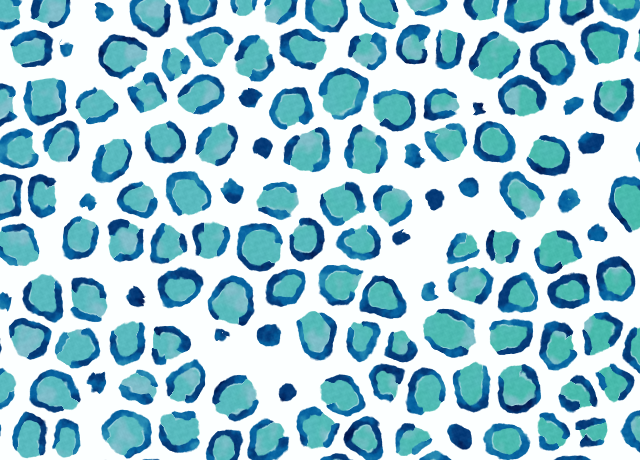
This pattern is drawn by a WebGL 1 fragment shader. Its source:

```glsl
precision highp float;
uniform vec2 u_resolution;

vec2 hash2(vec2 p) {
  p = mod(p, 61.0);
  return fract(sin(vec2(dot(p, vec2(127.1, 311.7)), dot(p, vec2(269.5, 183.3)))) * 4375.85);
}

// Layered sines, roughly -1 to 1
float brush(vec2 p) {
  float sum = 0.0, amp = 0.5;
  for (int i = 0; i < 4; i++) {
    p = mat2(0.8, 0.6, -0.6, 0.8) * p * 1.7 + 3.1;
    sum += amp * sin(p.x + 1.4 * sin(p.y));
    amp *= 0.6;
  }
  return sum;
}

// Spot centre in xy, radius in z; about one in five is small
vec3 spot(vec2 cell) {
  vec2 jitter = hash2(cell) - 0.5;
  float size = hash2(cell + 17.3).x;
  float radius = size < 0.2 ? 0.2 + 0.4 * size : mix(0.44, 0.6, size);
  return vec3(cell + 0.5 + 0.5 * jitter + vec2(0.5 * mod(cell.y, 2.0), 0.0), radius);
}

void main() {
  vec2 uv = gl_FragCoord.xy / u_resolution.y;
  vec2 paper = uv * 9.6 + 20.0;
  vec2 p = paper + 0.055 * vec2(brush(paper * 2.6), brush(paper * 2.6 + 7.0));
  p += 0.014 * vec2(brush(paper * 10.0), brush(paper * 10.0 + 4.0));
  vec2 base = floor(p);

  // Owning spot of the weighted cell
  vec3 own = vec3(0.0);
  vec2 id = base;
  float best = 100.0;
  for (int y = -2; y <= 2; y++) {
    for (int x = -2; x <= 2; x++) {
      vec2 cell = base + vec2(x, y);
      vec3 s = spot(cell);
      float power = dot(p - s.xy, p - s.xy) - s.z * s.z;
      if (power < best) {
        best = power;
        own = s;
        id = cell;
      }
    }
  }

  // Rounded cell: soft minimum of the border distances and an ellipse
  vec2 rel = p - own.xy;
  vec2 shape = hash2(id + 5.7);
  float turn = 6.283 * shape.x;
  vec2 axis = vec2(cos(turn), sin(turn));
  float stretch = mix(0.76, 1.0, shape.y);
  vec2 local = vec2(dot(rel, axis), dot(rel, vec2(-axis.y, axis.x)));
  float ellipse = own.z * (1.0 - length(local * vec2(stretch, 1.0 / stretch)) / own.z);
  float gap = 0.075;
  float sum = exp(-15.0 * (ellipse + gap));
  for (int y = -2; y <= 2; y++) {
    for (int x = -2; x <= 2; x++) {
      vec3 s = spot(base + vec2(x, y));
      float apart = distance(s.xy, own.xy);
      if (apart > 0.001) {
        float power = dot(p - s.xy, p - s.xy) - s.z * s.z;
        sum += exp(-15.0 * (power - best) / (2.0 * apart));
      }
    }
  }
  float depth = -log(sum) / 15.0 - gap;

  // Openings in the ring where the filling reaches the outside
  vec2 open = hash2(id + 31.1);
  vec2 side = normalize(rel + 0.0001);
  float second = turn + 2.2 + 1.8 * open.y;
  float notch = step(0.25, open.x) * smoothstep(0.77, 0.92, dot(side, axis));
  notch = max(notch, step(0.5, open.y) * smoothstep(0.82, 0.94, dot(side, vec2(cos(second), sin(second)))));
  float large = step(0.35, own.z);
  float rim = 0.135 + 0.035 * brush(paper * 2.3 + 11.0) + 0.04 * dot(rel, axis.yx);
  rim = mix(rim + 0.1, mix(rim, -0.06, notch), large);
  depth -= 0.055 * notch;
  float body = smoothstep(-0.018, 0.018, depth);
  float fill = smoothstep(-0.018, 0.018, depth - rim);

  // Blue ring with pooled pigment
  float tone = 0.5 + 0.36 * brush(paper * 2.1 + 3.0) + 0.1 * brush(paper * 7.0);
  tone += 0.3 * (hash2(id + 9.4).x - 0.5);
  vec3 ink = mix(vec3(0.15, 0.54, 0.70), vec3(0.03, 0.39, 0.63), smoothstep(0.1, 0.36, tone));
  ink = mix(ink, vec3(0.02, 0.23, 0.47), smoothstep(0.42, 0.66, tone));
  ink = mix(ink, vec3(0.01, 0.11, 0.32), smoothstep(0.78, 1.0, tone));

  // Teal filling, greener to the right, with pale washes
  float wash = brush(paper * 1.7 + 23.0);
  vec3 teal = mix(vec3(0.35, 0.73, 0.75), vec3(0.28, 0.73, 0.67), smoothstep(0.2, 1.5, uv.x + 0.3 * wash));
  teal = mix(teal, vec3(0.54, 0.75, 0.81), 0.8 * smoothstep(0.15, 0.8, wash));
  float seam = 1.0 - smoothstep(0.0, 0.035, abs(depth - rim - 0.012));
  teal = mix(teal, vec3(0.66, 0.83, 0.87), 0.8 * seam * smoothstep(0.0, 0.4, brush(paper * 4.0)));

  vec3 paint = mix(ink, teal, fill) + 0.022 * brush(paper * 16.0);
  gl_FragColor = vec4(mix(vec3(0.99, 1.0, 1.0), paint, body), 1.0);
}
```
